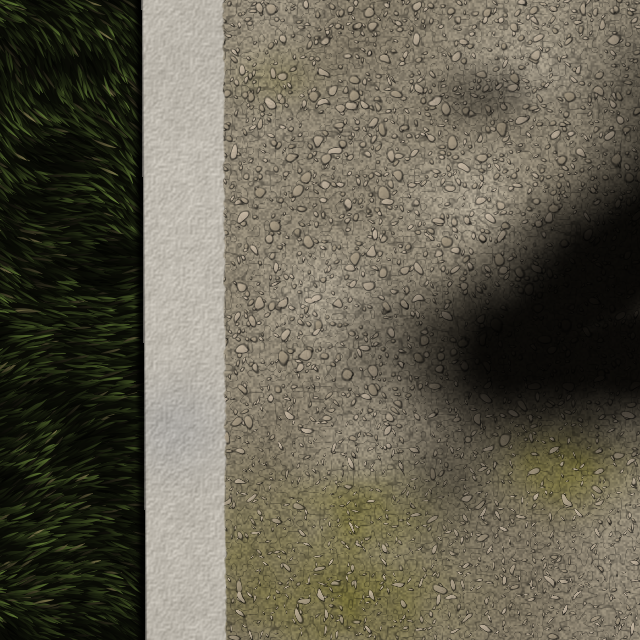
A Shadertoy shader for this texture:

```glsl
vec2 hash22(vec2 p) {
    vec3 q = fract(p.xyx * vec3(0.1031, 0.1030, 0.0973));
    q += dot(q, q.yzx + 33.33);
    return fract((q.xx + q.yz) * q.zy);
}

float noise(vec2 p) {
    vec2 i = floor(p), f = fract(p);
    f = f * f * (3.0 - 2.0 * f);
    float low = mix(hash22(i).x, hash22(i + vec2(1, 0)).x, f.x);
    float high = mix(hash22(i + vec2(0, 1)).x, hash22(i + 1.0).x, f.x);
    return mix(low, high, f.y);
}

float fbm(vec2 p) {
    float sum = 0.0, amp = 0.5;
    for (int i = 0; i < 4; i++) {
        sum += amp * noise(p);
        p = mat2(1.6, 1.2, -1.2, 1.6) * p + 7.3;
        amp *= 0.5;
    }
    return sum / 0.9375;
}

vec2 toLocal(vec2 v, float angle) {
    float c = cos(angle), s = sin(angle);
    return mat2(c, -s, s, c) * v;
}

float segmentDistance(vec2 p, vec2 a, vec2 b) {
    vec2 d = b - a;
    return length(p - a - d * clamp(dot(p - a, d) / dot(d, d), 0.0, 1.0));
}

float blob(vec2 p, vec2 center, vec2 radius) {
    vec2 v = (p - center) / radius;
    return exp(-dot(v, v));
}

// Lean of the blades: steep at the top, flatter below
float bladeAngle(vec2 p) {
    float lean = mix(-0.25, -0.85, smoothstep(0.5, 0.95, p.y));
    lean += 0.75 * blob(p, vec2(0.03, 0.32), vec2(0.14, 0.16));
    return lean + 1.1 * (noise(p * 9.0) - 0.5);
}

vec3 grass(vec2 p, float px) {
    const float CELLS = 46.0;
    const float LAYERS = 8.0;
    vec3 col = vec3(0.035, 0.04, 0.018);
    for (float layer = 0.0; layer < LAYERS; layer++) {
        vec2 shift = hash22(vec2(layer, 5.0)) * 9.0;
        vec2 q = p * CELLS + shift;
        for (int k = 0; k < 9; k++) {
            vec2 cell = floor(q) + vec2(k % 3 - 1, k / 3 - 1);
            vec2 a = hash22(cell + layer * 31.0);
            vec2 b = hash22(cell + layer * 17.0 + 90.0);
            vec2 root = (cell + a - shift) / CELLS;
            vec2 v = toLocal(p - root, bladeAngle(root) + 0.5 * (b.x - 0.5));
            float reach = mix(0.011, 0.021, b.y);
            float along = v.x / reach;
            v.y += 0.003 * (a.x - 0.5) * along * along;
            float width = 0.0018 * (1.0 - along * along);
            float cover = 1.0 - smoothstep(-px, px, abs(v.y) - width);
            cover *= step(abs(along), 1.0);
            float clump = smoothstep(0.25, 0.68, fbm(root * vec2(17.0, 21.0)));
            float light = mix(0.2, 1.0, a.y * a.y) * mix(0.3, 1.1, clump);
            light *= mix(0.5, 1.1, layer / LAYERS) * (0.85 + 0.3 * along);
            vec3 tint = mix(vec3(0.33, 0.41, 0.18), vec3(0.53, 0.50, 0.32), step(0.9, b.x));
            col = mix(col, tint * light, cover);
        }
    }
    return col;
}

vec3 curb(vec2 p) {
    float grain = noise(p * 260.0) - noise(p * 260.0 + vec2(-0.5, 0.6));
    vec3 col = vec3(0.735, 0.715, 0.675) + 0.10 * grain;
    col += 0.09 * (fbm(p * 90.0) - 0.5) + 0.05 * (fbm(p * 7.0) - 0.5);
    float stain = blob(p, vec2(0.27, 0.33), vec2(0.08, 0.07));
    return col - stain * vec3(0.07, 0.06, 0.04);
}

// x: signed distance, y: tone, z: side facing the light
vec3 stones(vec2 p, float cells, float density, float stretch) {
    vec2 q = p * cells;
    vec3 best = vec3(1.0, 0.0, 0.0);
    for (int k = 0; k < 9; k++) {
        vec2 cell = floor(q) + vec2(k % 3 - 1, k / 3 - 1);
        vec2 a = hash22(cell + cells), b = hash22(cell + cells + 71.0);
        vec2 offset = q - cell - 0.15 - 0.7 * a;
        vec2 v = toLocal(offset, b.y * 6.2832);
        float size = mix(0.16, 0.38, fract(a.x * 17.0 + b.y));
        float d = length(v * vec2(1.0, stretch * mix(0.8, 1.3, a.y))) - size;
        if (b.x < density && d < best.x)
            best = vec3(d, a.y, dot(offset, vec2(-0.6, 0.8)) / size);
    }
    return vec3(best.x / cells, best.yz);
}

vec3 addStones(vec3 col, vec3 stone, float rimWidth, float px) {
    float rim = 1.0 - smoothstep(0.0, rimWidth + px, abs(stone.x - 0.3 * rimWidth));
    float fill = 1.0 - smoothstep(-px - 0.0008, px, stone.x);
    vec3 tint = mix(vec3(0.63, 0.58, 0.49), vec3(0.80, 0.74, 0.66), stone.y);
    col = mix(col, tint * (0.96 + 0.12 * stone.z), fill * 0.85);
    return col * (1.0 - 0.48 * rim * (0.8 - 0.3 * stone.z));
}

float shadow(vec2 p) {
    vec2 bend = vec2(0.80, 0.44);
    float d = min(segmentDistance(p, bend, vec2(1.08, 0.68)),
                  segmentDistance(p, bend, vec2(1.08, 0.44)));
    d += 0.05 * (fbm(p * 8.0) - 0.5);
    float lit = smoothstep(0.035, 0.19, d);
    lit *= 1.0 - 0.38 * blob(p, vec2(0.65, 0.46), vec2(0.10, 0.09));
    lit *= 1.0 - 0.35 * blob(p, vec2(0.70, 0.26), vec2(0.08, 0.08));
    lit *= 1.0 - 0.38 * blob(p, vec2(0.76, 0.85), vec2(0.07, 0.045));
    return lit * (1.0 - 0.45 * blob(p, vec2(1.04, 0.84), vec2(0.11, 0.12)));
}

vec3 asphalt(vec2 p, float px) {
    vec3 col = vec3(0.535, 0.50, 0.43) + 0.18 * (fbm(p * 5.0) - 0.5);
    float pale = blob(p, vec2(0.84, 0.89), vec2(0.10, 0.08))
        + blob(p, vec2(0.73, 0.70), vec2(0.12, 0.09))
        + blob(p, vec2(0.51, 0.54), vec2(0.12, 0.08));
    col += 0.10 * pale;
    float moss = blob(p, vec2(0.88, 0.27), vec2(0.09, 0.06))
        + 0.8 * blob(p, vec2(0.58, 0.20), vec2(0.10, 0.06))
        + 0.9 * blob(p, vec2(0.54, 0.06), vec2(0.16, 0.08))
        + 0.5 * blob(p, vec2(0.39, 0.16), vec2(0.08, 0.10))
        + 0.35 * blob(p, vec2(0.43, 0.88), vec2(0.06, 0.04));
    moss = clamp(moss * mix(0.5, 1.3, fbm(p * 22.0)), 0.0, 1.0);
    col = mix(col, vec3(0.43, 0.41, 0.17), moss * 0.75);
    // Fine grit and thin creases
    col *= 0.83 + 0.34 * noise(p * 330.0);
    col *= 1.0 - 0.25 * (1.0 - smoothstep(0.0, 0.09, abs(noise(p * 115.0) - 0.5)));
    // Scattered stones, thinner towards the bottom
    vec2 warped = p + 0.007 * (vec2(noise(p * 75.0), noise(p * 75.0 + 40.0)) - 0.5);
    float stretch = mix(2.5, 1.45, smoothstep(0.2, 0.45, p.y));
    col = addStones(col, stones(warped, 82.0, 0.42, stretch), 0.0014, px);
    col = addStones(col, stones(warped, 39.0, 0.48, stretch), 0.0019, px);
    return col * mix(vec3(0.075, 0.07, 0.06), vec3(1.0), shadow(p));
}

void mainImage(out vec4 fragColor, in vec2 fragCoord) {
    vec2 p = fragCoord / iResolution.xy;
    float px = 0.7 / iResolution.y;
    float curbLeft = mix(0.227, 0.221, p.y);
    float curbRight = mix(0.353, 0.349, p.y) + 0.004 * (noise(p * 120.0) - 0.5);
    vec3 col;
    if (p.x < curbLeft) {
        float gap = smoothstep(0.003, 0.016, curbLeft - p.x);
        col = grass(p, px) * mix(0.15, 1.0, gap);
    } else if (p.x < curbRight - 2.0 * px) {
        col = curb(p) * mix(0.45, 1.0, smoothstep(0.0, 0.004, p.x - curbLeft));
    } else {
        float edge = smoothstep(-2.0 * px, 2.0 * px, p.x - curbRight);
        col = mix(curb(p), asphalt(p, px), edge);
    }
    fragColor = vec4(clamp(col, 0.0, 1.0), 1.0);
}
```
